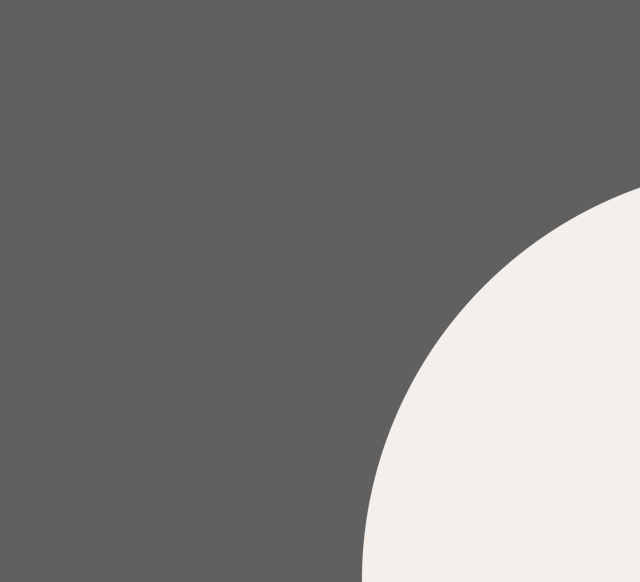
Reproduce this background procedurally as a Shadertoy shader.

```glsl
const vec3 GREY = vec3(0.376, 0.376, 0.376);
const vec3 CREAM = vec3(0.961, 0.937, 0.922);

// Disc placement, in units of the canvas height
const vec2 DISC_CENTER = vec2(1.3386, 0.002);
const float DISC_RADIUS = 0.7167;

float circleDistance(vec2 point, vec2 center, float radius) {
    return length(point - center) - radius;
}

void mainImage(out vec4 fragColor, in vec2 fragCoord) {
    vec2 point = fragCoord / iResolution.y;
    float pixel = 1.0 / iResolution.y;

    // Large disc cut off by the right and bottom edges
    float dist = circleDistance(point, DISC_CENTER, DISC_RADIUS);
    float coverage = 1.0 - smoothstep(-0.75 * pixel, 0.75 * pixel, dist);

    fragColor = vec4(mix(GREY, CREAM, coverage), 1.0);
}
```
